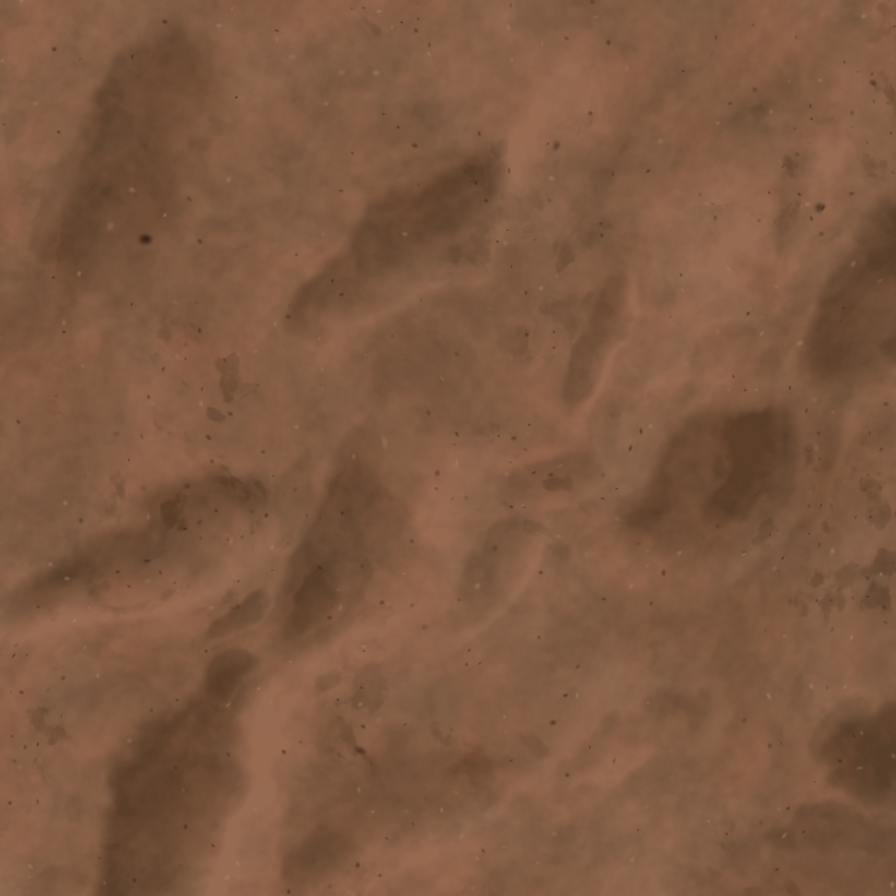
This texture is drawn by a three.js fragment shader. Its source:

```glsl
varying vec2 vUv;

const vec3 SHADE = vec3(0.345, 0.235, 0.155);
const vec3 LIT = vec3(0.568, 0.402, 0.302);
const vec3 SPECK_DARK = vec3(0.20, 0.115, 0.07);
const vec3 SPECK_LIGHT = vec3(0.66, 0.52, 0.42);
const vec3 RUST = vec3(0.030, -0.008, -0.014);

float hash(vec2 p) {
  vec3 q = fract(vec3(p.xyx) * 0.1031);
  q += dot(q, q.yzx + 33.33);
  return fract((q.x + q.y) * q.z);
}

vec2 hash2(vec2 p) {
  return vec2(hash(p + 17.3), hash(p + 71.9));
}

float noise(vec2 p) {
  vec2 cell = floor(p);
  vec2 f = fract(p);
  f = f * f * f * (f * (f * 6.0 - 15.0) + 10.0);
  float low = mix(hash(cell), hash(cell + vec2(1.0, 0.0)), f.x);
  float high = mix(hash(cell + vec2(0.0, 1.0)), hash(cell + 1.0), f.x);
  return mix(low, high, f.y);
}

vec2 rotate(vec2 p, float angle) {
  float c = cos(angle);
  float s = sin(angle);
  return vec2(c * p.x + s * p.y, c * p.y - s * p.x);
}

// Zero-centred layered noise
float fbm(vec2 p) {
  float sum = 0.0;
  float weight = 0.5;
  for (int i = 0; i < 5; i++) {
    sum += weight * (noise(p) - 0.5);
    p = rotate(p, 0.6) * 2.03 + 11.7;
    weight *= 0.5;
  }
  return sum;
}

// Slanted dents: x is the shadow, y the sunlit lower rim
vec2 hollows(vec2 p, float density) {
  vec2 result = vec2(0.0);
  vec2 base = floor(p);
  for (int j = -1; j <= 1; j++) {
    for (int i = -1; i <= 1; i++) {
      vec2 cell = base + vec2(float(i), float(j));
      vec2 center = cell + 0.2 + 0.6 * hash2(cell);
      float present = step(hash(cell + 5.1), density);
      float angle = 0.8 + 1.2 * (hash(cell + 9.4) - 0.5);
      vec2 radius = mix(vec2(0.32, 0.15), vec2(0.58, 0.27), hash2(cell + 31.0));
      vec2 q = rotate(p - center, angle) / radius;
      float d = length(q);
      float body = 1.0 - smoothstep(0.7, 1.1, d);
      float shadow = body * smoothstep(-1.1, 0.4, q.y);
      float rim = exp(-pow((d - 1.15) / 0.2, 2.0)) * smoothstep(0.1, -0.8, q.y);
      float depth = present * mix(0.5, 1.0, hash(cell + 43.0));
      result = max(result, depth * vec2(shadow, rim));
    }
  }
  return result;
}

// Sparse soft grains, one at most per cell
float specks(vec2 p, float density, float size) {
  vec2 cell = floor(p);
  vec2 center = 0.35 + 0.3 * hash2(cell);
  vec2 q = rotate(fract(p) - center, 6.28 * hash(cell + 3.7));
  q.x /= mix(0.5, 1.0, hash(cell + 8.2));
  float radius = size * mix(0.5, 1.0, hash(cell + 21.0));
  float present = step(hash(cell + 13.0), density) * mix(0.3, 1.0, hash(cell + 27.0));
  return present * (1.0 - smoothstep(0.0, radius, length(q)));
}

void main() {
  vec2 uv = vUv;
  vec2 warp = vec2(fbm(uv * 5.0 + 3.0), fbm(uv * 5.0 + 40.0));
  vec2 bent = uv + 0.15 * warp;

  // Broad relief and brushed streaks
  float relief = fbm(rotate(bent, 0.85) * vec2(2.8, 5.5) + 7.0);
  float streaks = fbm(rotate(bent, 1.05) * vec2(6.0, 18.0) + 19.0);
  vec2 large = hollows(bent * 3.2 + 2.0, 0.55);
  vec2 small = hollows(bent * 7.0 + 23.0, 0.3);

  // Fine soil with darker crumbly patches
  float mottle = fbm(uv * 24.0 + warp * 2.0);
  float grain = fbm(uv * 75.0 + 50.0);
  float cluster = smoothstep(-0.02, 0.22, fbm(uv * 5.0 + 90.0));
  float crust = smoothstep(0.08, 0.26, fbm(uv * 34.0 + warp * 3.0 + 61.0));
  float tone = 0.73 + 0.88 * relief + 0.42 * streaks + 0.32 * mottle + 0.26 * grain;
  tone -= 0.62 * large.x + 0.32 * small.x;
  tone += 0.20 * large.y + 0.14 * small.y;
  tone -= crust * (0.08 + 0.24 * cluster);
  vec3 color = mix(SHADE, LIT, clamp(tone, 0.05, 1.08));
  color += RUST * 0.8 * (fbm(uv * 13.0 + 80.0) + 0.8 * mottle);

  // Clustered crumbs, rare pits and pale grit
  float crumbs = specks(uv * 68.0 + warp * 3.0, 0.03 + 0.13 * cluster, 0.35);
  float pits = specks(uv * 28.0 + 6.0 + warp, 0.008 + 0.02 * cluster, 0.30);
  float grit = specks(uv * 56.0 + 33.0 + warp * 3.0, 0.05, 0.35);
  color = mix(color, SPECK_DARK, 0.55 * crumbs);
  color = mix(color, SPECK_DARK, 0.95 * pits);
  color = mix(color, SPECK_LIGHT, 0.55 * grit);

  gl_FragColor = vec4(color, 1.0);
}
```
